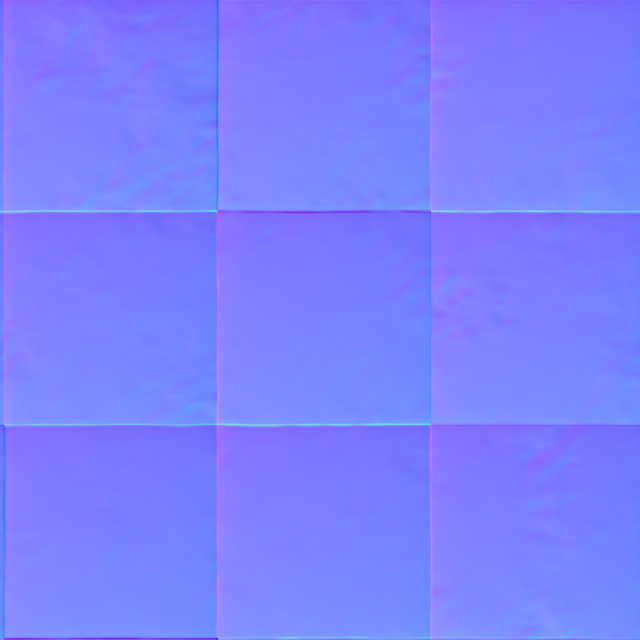
Write a Shadertoy shader that draws this texture map.

```glsl
const float TILES = 3.0;
const vec2 JOINT_OFFSET = vec2(0.0068, 0.0026);

// Tilt of each joint: [column][row] and [row][column], counted from lower left
const mat3 VERTICAL_TILT = mat3(-0.50, 0.12, 0.12,  0.34, 0.40, -0.48,  0.46, -0.13, 0.34);
const mat3 HORIZONTAL_TILT = mat3(-0.45, 0.46, 0.28,  0.42, 0.56, -0.18,  0.46, -0.52, 0.46);

float hash(vec2 p) {
    return fract(sin(dot(p, vec2(127.1, 311.7))) * 43758.55);
}

float noise(vec2 p) {
    vec2 cell = floor(p), f = fract(p);
    f = f * f * f * (f * (f * 6.0 - 15.0) + 10.0);
    float low = mix(hash(cell), hash(cell + vec2(1, 0)), f.x);
    float high = mix(hash(cell + vec2(0, 1)), hash(cell + vec2(1, 1)), f.x);
    return mix(low, high, f.y);
}

// Soft dents crossed by faint slanted creases
float crinkleHeight(vec2 p, float seed) {
    vec2 warp = vec2(noise(p * 4.0 + seed), noise(p * 4.0 + seed + 31.0));
    vec2 q = p + 0.07 * warp;
    vec2 slanted = vec2(0.8 * q.x + 0.6 * q.y, 1.5 * (0.8 * q.y - 0.6 * q.x));
    float dents = noise(q * 5.0 + seed);
    float creases = noise(slanted * 9.0 + seed + 7.0);
    float grain = noise(slanted * 20.0 + seed + 19.0);
    return 0.008 * dents + 0.006 * creases + 0.0018 * grain;
}

vec2 crinkleSlope(vec2 p, float seed) {
    const float STEP = 0.01;
    vec2 dx = vec2(STEP, 0.0), dy = vec2(0.0, STEP);
    return vec2(crinkleHeight(p - dx, seed) - crinkleHeight(p + dx, seed),
                crinkleHeight(p - dy, seed) - crinkleHeight(p + dy, seed)) / (2.0 * STEP);
}

// Gentle dome, falling off faster beside the edges
vec2 domeSlope(vec2 p) {
    vec2 slope = mix(vec2(0.030, 0.095), vec2(-0.085, -0.085), p);
    vec2 nearLow = exp(-p / 0.06), nearHigh = exp((p - 1.0) / 0.07);
    return slope + vec2(0.10, 0.06) * nearLow - vec2(0.07, 0.09) * nearHigh;
}

float line(float d, float width, float pixel) {
    float w = max(width, 0.8 * pixel);
    return exp(-d * d / (w * w)) * width / w;
}

// Joint slope at a signed distance, uneven along its length
float jointSlope(float d, float along, float tilt, float seed, float pixel) {
    float wobble = 0.005 * (noise(vec2(along * 5.0, seed)) - 0.5);
    float strength = 0.65 + 0.6 * noise(vec2(along * 12.0, seed + 5.0));
    float seam = tilt * strength * line(d - wobble, 0.0062, pixel);
    float rims = line(d - 0.021, 0.005, pixel) - line(d + 0.021, 0.005, pixel);
    return seam + 0.035 * strength * rims;
}

void mainImage(out vec4 fragColor, in vec2 fragCoord) {
    vec2 p = (fragCoord / iResolution.xy - JOINT_OFFSET) * TILES;
    float pixel = TILES / min(iResolution.x, iResolution.y);
    vec2 tile = mod(floor(p), TILES);
    vec2 local = fract(p);
    vec2 joint = floor(p + 0.5);
    vec2 toJoint = p - joint;
    ivec2 tileIndex = ivec2(tile);
    ivec2 jointIndex = ivec2(mod(joint, TILES));

    // Tile surface with worn patches
    float seed = 60.0 * hash(tile + 3.0);
    float edgeDistance = min(abs(toJoint.x), abs(toJoint.y));
    float patches = smoothstep(0.35, 0.85, noise(local * 3.0 + seed + 11.0));
    float wear = mix(0.6, 1.0, hash(tile + 8.0)) * (0.22 + 0.65 * patches + 0.35 * exp(-edgeDistance * 12.0));
    vec2 tilt = 0.02 * (vec2(hash(tile + 13.0), hash(tile + 17.0)) - 0.5);
    vec2 slope = domeSlope(local) + tilt + wear * crinkleSlope(local, seed);

    // Joints between tiles
    float verticalTilt = VERTICAL_TILT[jointIndex.x][tileIndex.y];
    float horizontalTilt = HORIZONTAL_TILT[jointIndex.y][tileIndex.x];
    slope.x += jointSlope(toJoint.x, p.y, verticalTilt, joint.x + 2.0, pixel);
    slope.y += jointSlope(toJoint.y, p.x, horizontalTilt, joint.y + 40.0, pixel);

    // Encode the surface direction as colour
    vec2 direction = clamp(slope, -0.7, 0.7);
    float facing = sqrt(1.0 - dot(direction, direction));
    fragColor = vec4(0.5 + 0.5 * vec3(direction, facing), 1.0);
}
```
